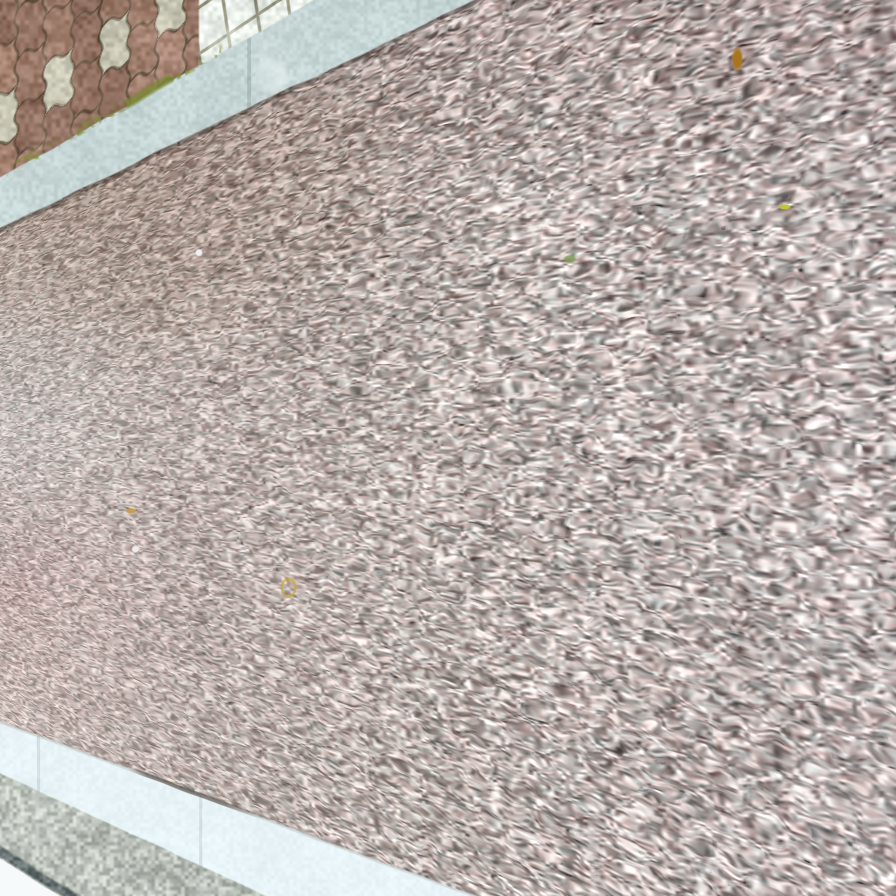
Reproduce this texture procedurally as a three.js fragment shader.

```glsl
// Pinkish aggregate path narrowing to the left between pale curbs, with brick paving in a corner.
varying vec2 vUv;

vec3 hash3(vec2 p) {
  vec3 q = fract(vec3(p.xyx) * vec3(0.1031, 0.1030, 0.0973));
  q += dot(q, q.yxz + 33.33);
  return fract((q.xxy + q.yzz) * q.zyx);
}

vec3 noise3(vec2 p) {
  vec2 i = floor(p), f = fract(p);
  f = f * f * (3.0 - 2.0 * f);
  return mix(mix(hash3(i), hash3(i + vec2(1.0, 0.0)), f.x),
             mix(hash3(i + vec2(0.0, 1.0)), hash3(i + 1.0), f.x), f.y);
}

float above(float d) { return smoothstep(-0.0016, 0.0016, d); }

float spot(vec2 p, vec2 center, vec2 size) {
  return 1.0 - smoothstep(0.6, 1.2, length((p - center) / size));
}

float seam(float d, float width) { return 1.0 - smoothstep(0.4 * width, width, abs(d)); }

// Stones stretch sideways and grow with distance from the vanishing point.
vec3 aggregate(vec2 p) {
  float depth = p.x + 0.648;
  float along = log(depth);
  vec2 g = vec2(along, (p.y - 0.434) / depth + 0.1 * along) + 3.0;
  g += (noise3(g * vec2(75.0, 120.0) + 11.0).xy - 0.5) * vec2(0.008, 0.005);
  vec3 fine = noise3(g * vec2(200.0, 430.0)) - 0.5;
  vec3 coarse = noise3(g * vec2(120.0, 270.0) + 37.0) - 0.5;
  vec3 broad = noise3(p * 9.0 + 4.0) - 0.5;
  float contrast = mix(0.62, 1.05, smoothstep(0.0, 0.7, p.x));

  vec3 color = mix(vec3(0.735, 0.692, 0.668), vec3(0.725, 0.688, 0.682), p.x);
  float shade = 1.0 - smoothstep(0.0, 1.0, length((p - vec2(0.12, 0.80)) / vec2(0.5, 0.3)));
  color -= vec3(0.07, 0.095, 0.115) * shade;
  color -= vec3(0.05, 0.065, 0.065) * smoothstep(0.72, 1.0, p.y);
  vec2 haze = p - vec2(0.0, 0.53);
  color += vec3(0.03, 0.055, 0.065) * exp(-dot(haze, haze) * 45.0);
  color += vec3(0.02, -0.025, -0.015) * exp(-length(p - vec2(0.02, 0.35)) * 8.0);
  color += 0.05 * exp(-length(p - vec2(0.04, 0.21)) * 11.0);
  color += 0.02 * broad.x;

  float tone = 0.50 * fine.x + 0.30 * coarse.x;
  float tint = 0.07 * fine.y + 0.06 * coarse.y;
  color += contrast * (tone + tint * vec3(0.6, -0.3, -0.3));
  float pit = smoothstep(0.2, 0.42, coarse.z) * smoothstep(0.0, 0.3, fine.z);
  return color - pit * contrast * vec3(0.16, 0.15, 0.14);
}

// Interlocking bricks in staggered columns, beside a strip of white blocks.
vec3 paving(vec2 p) {
  vec3 grit = noise3(p * 200.0) - 0.5;
  vec3 stain = noise3(p * 45.0) - 0.5;
  float drop = 1.0 - p.y + 0.67 * p.x;
  float zigzag = 0.002 * sin(drop * 230.0);
  vec2 b = vec2((p.x + 0.013 + zigzag) / 0.0313, (drop - 0.107) / 0.055);
  float odd = mod(floor(b.x), 2.0);
  b.y += 0.5 * odd + 0.07 * sin(b.x * 6.28);
  vec2 cell = floor(b), f = abs(fract(b) - 0.5);
  vec3 rnd = hash3(cell + 20.0);

  vec3 color = mix(vec3(0.49, 0.37, 0.32), vec3(0.67, 0.53, 0.46), rnd.x);
  float cream = step(odd, 0.5) * step(abs(cell.y), 0.5);
  color = mix(color, vec3(0.78, 0.77, 0.70), cream);
  float joint = max(smoothstep(0.42, 0.49, f.x), smoothstep(0.45, 0.49, f.y));
  color = mix(color, vec3(0.33, 0.29, 0.22), (0.6 + 0.5 * stain.z) * joint);

  vec2 w = vec2((p.x - 0.222 + 0.15 * (p.y - 0.94)) / 0.036, (drop - 0.157) / 0.052);
  vec2 e = abs(fract(w) - 0.5);
  float gap = max(smoothstep(0.42, 0.48, e.x), smoothstep(0.44, 0.48, e.y));
  vec3 block = mix(vec3(0.91, 0.93, 0.91), vec3(0.50, 0.49, 0.39), (0.65 + 0.6 * stain.y) * gap);
  color = mix(color, block, above(p.x - 0.222));
  return color + 0.16 * grit.x + 0.10 * stain.x;
}

void main() {
  vec2 p = vUv;
  vec3 grit = noise3(p * 240.0) - 0.5;
  vec3 patchy = noise3(p * 34.0) - 0.5;
  float ragged = 0.003 * patchy.x;
  vec3 color = aggregate(p);

  // Leaves and pale chips on the path
  color = mix(color, vec3(0.66, 0.46, 0.12), spot(p, vec2(0.823, 0.934), vec2(0.006, 0.013)));
  color = mix(color, vec3(0.50, 0.62, 0.34), 0.8 * spot(p, vec2(0.636, 0.711), vec2(0.007, 0.005)));
  color = mix(color, vec3(0.74, 0.78, 0.22), spot(p, vec2(0.876, 0.769), vec2(0.007, 0.003)));
  color = mix(color, vec3(0.77, 0.62, 0.30), spot(p, vec2(0.146, 0.430), vec2(0.006, 0.003)));
  color = mix(color, vec3(0.95), spot(p, vec2(0.222, 0.718), vec2(0.004)));
  color = mix(color, vec3(0.93), spot(p, vec2(0.151, 0.387), vec2(0.004)));
  float ring = length((p - vec2(0.322, 0.344)) / vec2(0.8, 1.0)) - 0.0095;
  color = mix(color, vec3(0.78, 0.65, 0.25), 0.7 * seam(ring, 0.0024));

  // Upper curb and paving
  float inner = p.y - 0.746 - 0.481 * p.x + ragged;
  float outer = p.y - 0.802 - 0.563 * p.x + ragged;
  vec3 curb = vec3(0.775, 0.84, 0.838) + 0.09 * grit.x + 0.05 * patchy.y;
  curb = mix(curb, vec3(0.89, 0.93, 0.92), spot(p, vec2(0.302, 0.915), vec2(0.02)) * (0.45 + patchy.z));
  curb -= 0.10 * seam(p.x - 0.278, 0.003);
  color *= 1.0 - 0.3 * seam(inner + 0.002, 0.005);
  color = mix(color, curb, above(inner));
  color = mix(color, paving(p), above(outer));
  float moss = seam(outer - 0.003, 0.008) * smoothstep(0.05, 0.25, patchy.z + 0.5 * grit.y);
  color = mix(color, vec3(0.48, 0.54, 0.20), 0.75 * moss * above(0.25 - p.x));

  // Lower curb, rough concrete and the bright corner
  float top = 0.195 - 0.368 * p.x - p.y + 0.5 * ragged;
  float base = 0.137 - 0.46 * p.x - p.y + 0.5 * ragged;
  float corner = 0.047 - 0.63 * p.x - p.y + ragged;
  vec3 slab = vec3(0.91, 0.957, 0.968) + 0.04 * grit.x + 0.02 * patchy.y;
  slab -= 0.08 * (seam(p.x - 0.043, 0.0025) + seam(p.x - 0.224, 0.0025));
  color = mix(color, slab, above(top));
  float crack = smoothstep(0.14, 0.17, p.x) * (1.0 - smoothstep(0.24, 0.30, p.x));
  color = mix(color, vec3(0.36, 0.33, 0.31), seam(top, 0.0035) * (0.15 + 0.55 * crack));
  vec3 concrete = vec3(0.73, 0.755, 0.725) + 0.27 * grit.x + 0.08 * patchy.z;
  color = mix(color, concrete, above(base));
  color = mix(color, vec3(0.40, 0.44, 0.44) + 0.25 * grit.y, seam(corner + 0.002, 0.009));
  color = mix(color, vec3(0.97, 0.98, 0.98), above(corner - 0.006));

  gl_FragColor = vec4(clamp(color, 0.0, 1.0), 1.0);
}
```
